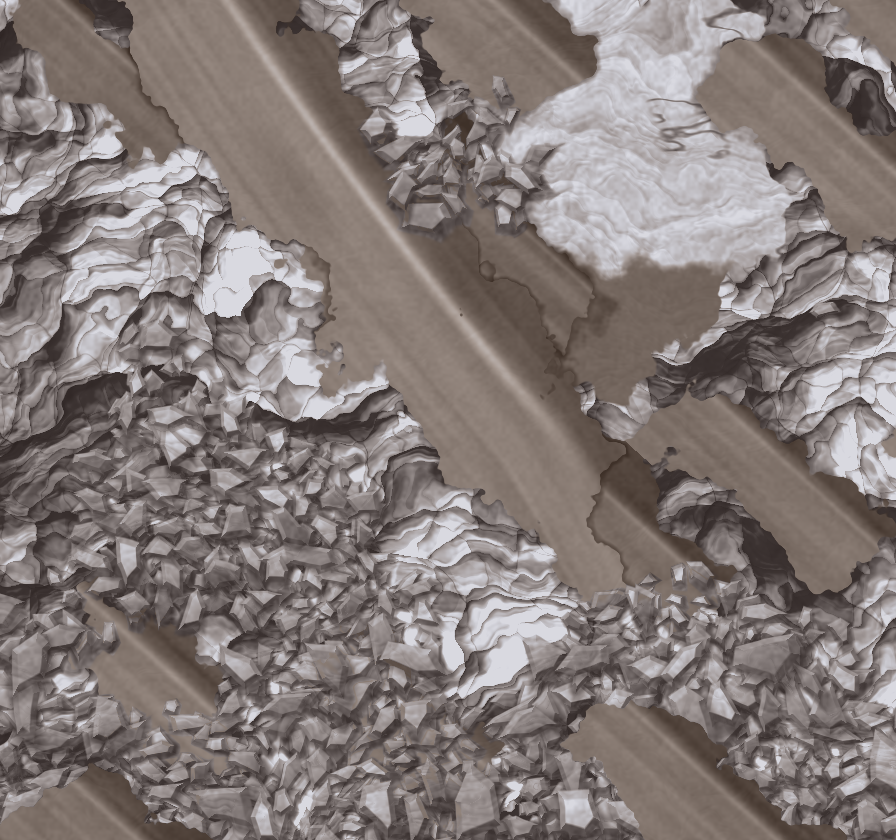
A WebGL 2 fragment shader for this texture:

```glsl
#version 300 es
precision highp float;
uniform vec2 u_resolution;
out vec4 fragColor;
#define LIGHT vec2(-0.5, 0.866)
#define SLAB_SCALE 4.4
#define RELIEF_GAIN 6.0
#define RUBBLE_LAYERS 5.0
#define RUBBLE_FINE 40.0
#define RUBBLE_STEP 5.8
#define SMEAR_CELL vec2(0.42, 0.17)
#define SMEAR_TONE 0.51
#define PALE_TONE 0.75
#define GRAIN 0.07

vec2 hash2(vec2 p) {
  vec3 q = fract(p.xyx * vec3(0.1031, 0.103, 0.0973));
  q += dot(q, q.yzx + 33.33);
  return fract((q.xx + q.yz) * q.zy);
}
float noise(vec2 p) {
  vec2 i = floor(p), f = fract(p);
  f = f * f * (3. - 2. * f);
  float low = mix(hash2(i).x, hash2(i + vec2(1, 0)).x, f.x);
  return mix(low, mix(hash2(i + vec2(0, 1)).x, hash2(i + 1.).x, f.x), f.y);
}
float fbm(vec2 p, bool creased) {
  float sum = 0., amp = 0.52;
  for (int i = 0; i < 5; i++) {
    float n = noise(p);
    sum += amp * (creased ? abs(n - 0.5) : n);
    p = mat2(1.6, 1.2, -1.2, 1.6) * p + 17.3;
    amp *= 0.5;
  }
  return sum;
}
vec2 heading(float a) { return vec2(cos(a), sin(a)); }

// Broken blocks: lit lower lips above shaded hollows
float slabs(vec2 p, float scale, float px) {
  vec2 q = p * scale * vec2(1, 1.2), base = floor(q), id = base, arm = q;
  float near = 9., next = 9.;
  for (int k = 0; k < 9; k++) {
    vec2 cell = base + vec2(k % 3, k / 3) - 1., d = q - cell - 0.1 - 0.8 * hash2(cell);
    float len = length(d);
    next = min(next, max(len, near));
    if (len < near) { near = len; id = cell; arm = d; }
  }
  vec2 rnd = hash2(id + 41.);
  float border = next - near, lit = dot(arm, LIGHT);
  float tone = mix(0.48, 0.72, rnd.x) - 0.13 * lit;
  tone += 0.13 * smoothstep(-0.02, 0.02, dot(arm, heading(6.283 * rnd.y))) - 0.065;
  tone *= 1. - 0.62 * smoothstep(0., 0.5, lit) * (1. - smoothstep(0., 0.38, border));
  return tone * mix(0.7, 1., smoothstep(0., 2.5 * px * scale, border));
}

// Main scrape: x runs along it, y across with the ridge at zero
vec2 bandFrame(vec2 p) {
  vec2 d = p - vec2(0.27, 1);
  float s = dot(d, vec2(0.605, -0.796));
  float bend = 0.1 * s * (0.63 - s) + 0.35 * pow(max(s - 0.63, 0.), 1.3);
  return vec2(s, dot(d, vec2(0.796, 0.605)) + bend);
}
float bandDistance(vec2 f) {
  return max(abs(f.y + 0.043) - 0.095 + 0.09 * smoothstep(0.5, 0.95, f.x), f.x - 0.88);
}

// Polished clay: flat flank, glossy ridge, dark trough
float smearTone(vec2 f, float u, float gloss) {
  float streak = noise(f * vec2(4, 130)) + noise(f * vec2(9, 45)) - 1.;
  float ridge = gloss * exp(-pow((u - 0.45) / 0.07, 2.));
  return SMEAR_TONE + 0.06 * streak + 0.2 * ridge - 0.16 * smoothstep(0.42, 0.75, u);
}

// Angular shards with bevelled sides and cast shadows
float rubble(float tone, vec2 p, float scale, float share, float px) {
  vec2 base = floor(p * scale);
  for (int i = 0; i < 9; i++) {
    vec2 cell = base + vec2(i % 3, i / 3) - 1., key = cell + scale * 3.;
    vec2 rnd = hash2(key), kind = hash2(key + 57.), c = (cell + 0.2 + 0.6 * rnd) / scale;
    float density = smoothstep(0.38, 0.62, noise(c * 5. + 3.) + 0.95 * (0.41 - c.y));
    density *= smoothstep(-0.035, 0.01, bandDistance(bandFrame(c)));
    if (kind.x > share * density) continue;
    vec2 q = (p - c) * scale, axis = heading(6.283 * kind.y);
    mat2 turn = mat2(axis, -axis.y, axis.x);
    vec2 local = (q * turn) * vec2(0.75, 1.3);
    float radius = mix(0.35, 0.56, rnd.y), dist = -9., facing = 0.;
    for (float k = 0.; k < 5.; k++) {
      vec2 cut = hash2(key + k * 7.1), n = heading((k + 0.7 * cut.x) * 1.2566);
      float d = dot(local, n) - radius * (0.55 + 0.5 * cut.y);
      if (d > dist) { dist = d; facing = dot(turn * n, LIGHT); }
    }
    float lit = dot(q, LIGHT), fade = smoothstep(1.15, 0.7, length(q));
    float shadow = fade * smoothstep(0.4, -0.1, (dist + 0.2 * lit) / radius);
    tone = mix(tone, min(tone, 0.27), 0.6 * shadow);
    float face = mix(0.44, 0.76, hash2(key + 13.).x) + 0.12 * lit;
    float bevel = smoothstep(-0.32, -0.22, dist / radius);
    tone = mix(tone, mix(face, 0.49 + 0.18 * facing, bevel), smoothstep(px, -px, dist / scale));
  }
  return tone;
}

void main() {
  vec2 p = gl_FragCoord.xy / u_resolution.y;
  float px = 1. / u_resolution.y;
  vec2 warp = vec2(fbm(p * 6., false), fbm(p * 6. + 31., false)) - 0.5;
  float ragged = fbm(p * 13. + 8., false) - 0.5;
  vec2 bent = p + 0.18 * warp, grid = bent * vec2(5, 9);
  float emboss = RELIEF_GAIN * (fbm(grid, true) - fbm(grid + LIGHT * 0.03, true));

  // Fractured ground in three sizes
  float tone = 0.57;
  for (float k = 0.; k < 3.; k++)
    tone *= mix(1., slabs(bent + 3. * k, SLAB_SCALE * pow(2.3, k), px) / 0.56, 1. - 0.25 * k);
  tone += emboss;

  // Cracked face, pale above and smooth brown below
  float inside = 0.23 - length((p - vec2(0.72, 0.78)) * vec2(1, 0.85)) + 0.2 * warp.x + 0.15 * ragged;
  float crack = 1. - smoothstep(0., 0.022, abs(fbm(p * vec2(5, 13) + 2., false) - 0.5));
  crack *= smoothstep(0.35, 0.55, noise(p * 11.));
  float brown = smoothstep(0.01, -0.01, p.y - 0.97 + 0.37 * p.x + 0.15 * ragged);
  float face = mix(PALE_TONE + 0.6 * emboss - 0.3 * crack, 0.44 + 0.1 * emboss, brown);
  inside = smoothstep(0., 0.006, inside);
  tone = mix(tone, face, inside);

  // Scattered scrapes
  vec2 f = vec2(dot(p, vec2(0.74, -0.67)), dot(p, vec2(0.67, 0.74)));
  float row = floor(f.y / SMEAR_CELL.y);
  f.x += SMEAR_CELL.x * hash2(vec2(row, 5)).x;
  vec2 cell = floor(f / SMEAR_CELL), rnd = hash2(cell + 70.);
  vec2 local = f - (cell + 0.5) * SMEAR_CELL, extent = SMEAR_CELL * (0.2 + 0.17 * rnd);
  vec2 over = abs(local) - extent;
  float dist = max(over.x, over.y) + 0.13 * ragged + step(rnd.x, 0.42);
  float smear = smoothstep(px, -px, dist);
  tone *= mix(0.72, 1., smoothstep(0., 0.014, dist));
  float scrape = smearTone(f, local.y / extent.y, 0.35) - 0.12 + 0.13 * rnd.y;
  tone = mix(tone, scrape + 0.1 * emboss, smear);

  // Main scrape
  vec2 band = bandFrame(p);
  dist = bandDistance(band) + 0.16 * ragged;
  float cover = smoothstep(px, -px, dist);
  tone *= mix(0.7, 1., smoothstep(0., 0.014, dist));
  scrape = smearTone(band, (band.y + 0.043) / 0.095, smoothstep(0.72, 0.5, band.x));
  tone = mix(tone, scrape + 0.02 + 0.07 * emboss, cover);

  // Loose rubble, fine shards under coarse ones
  float before = tone;
  for (float k = 0.; k < RUBBLE_LAYERS; k++)
    tone = rubble(tone, p + 0.02 * warp, RUBBLE_FINE - RUBBLE_STEP * k, 0.85 - 0.16 * k, px);
  tone = mix(tone, before, smear * step(0.75, rnd.x));
  float loose = smoothstep(0., 0.04, abs(tone - before));
  float warmth = max(max(smear, cover), inside * brown) * (1. - loose);
  tone += loose * 0.5 * emboss + GRAIN * (noise(p * 210.) - 0.5) * (1. - 0.6 * warmth);

  // Warm shadows, cool lights
  tone = min(max(tone, 0.2 + 0.15 * tone), 0.85);
  vec3 tint = mix(vec3(0, -0.035, -0.04), vec3(0, 0, 0.03), smoothstep(0.6, 0.84, tone));
  fragColor = vec4(tone + tint + warmth * vec3(0.01, -0.008, -0.035), 1);
}
```
